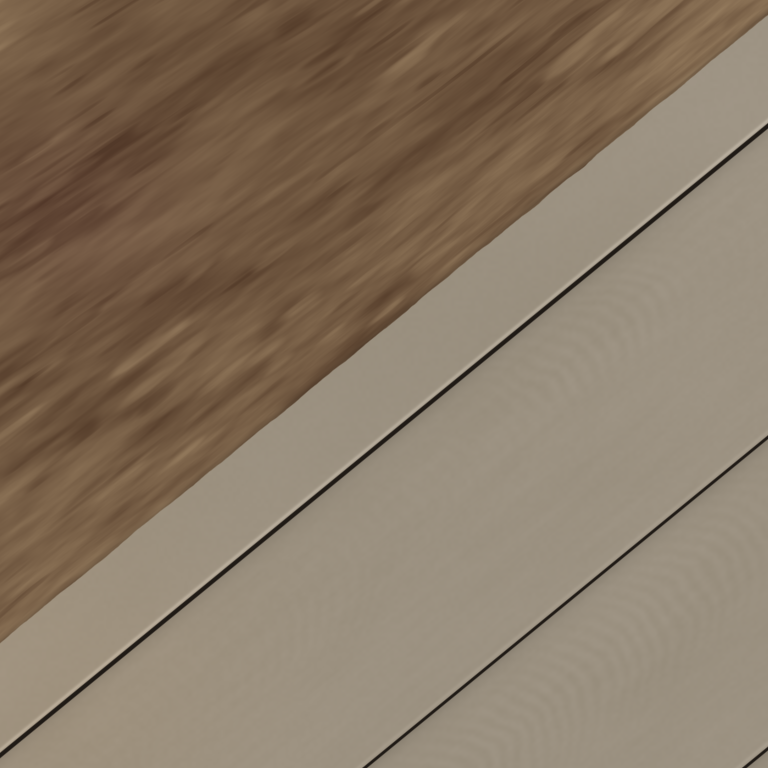
Reproduce this texture procedurally as a three.js fragment shader.

```glsl
// Weathered brown timber lying diagonally over pale grooved deck planks
#define GRAIN_DIR vec2(0.7733, 0.6341)
#define TIMBER_EDGE 0.1265
#define GROOVE_START 0.0125
#define PLANK_PITCH 0.3135
#define SOFT 0.0012
#define WOOD_DARK vec3(0.32, 0.225, 0.155)
#define WOOD_LIGHT vec3(0.63, 0.53, 0.405)
#define DECK_DARK vec3(0.565, 0.525, 0.455)
#define DECK_LIGHT vec3(0.635, 0.595, 0.535)
#define GROOVE_COLOR vec3(0.10, 0.08, 0.065)

varying vec2 vUv;

float hash(vec2 cell) {
  vec3 h = fract(vec3(cell.xyx) * 0.1031);
  h += dot(h, h.yzx + 33.33);
  return fract((h.x + h.y) * h.z);
}

float noise(vec2 p) {
  vec2 cell = floor(p);
  vec2 f = fract(p);
  f = f * f * (3.0 - 2.0 * f);
  float low = mix(hash(cell), hash(cell + vec2(1.0, 0.0)), f.x);
  float high = mix(hash(cell + vec2(0.0, 1.0)), hash(cell + vec2(1.0)), f.x);
  return mix(low, high, f.y);
}

float fbm(vec2 p) {
  float sum = 0.0;
  float gain = 0.53;
  for (int i = 0; i < 4; i++) {
    sum += gain * noise(p);
    p = p * 2.03 + 17.3;
    gain *= 0.5;
  }
  return sum;
}

float blob(vec2 p, vec2 center, vec2 size) {
  vec2 d = (p - center) / size;
  return exp(-dot(d, d));
}

// g.x runs along the grain, g.y across it
vec3 timber(vec2 uv, vec2 g) {
  float depth = g.y - TIMBER_EDGE;
  vec2 w = vec2(g.x, g.y + 0.28 * depth * g.x);
  w.y += 0.012 * (noise(w * vec2(5.0, 9.0)) - 0.5);

  float broad = fbm(w * vec2(3.0, 12.0) + 4.0);
  float streak = fbm(w * vec2(9.0, 60.0) + 21.0);
  float fiber = noise(w * vec2(24.0, 150.0) + 50.0);
  float nearEdge = exp(-depth * 6.0);
  float tone = 0.40 + 0.50 * (broad - 0.5) + 0.12 * (fiber - 0.5);
  tone += (0.35 + 0.45 * nearEdge) * (streak - 0.5);

  // Short pale flecks and dark pores
  float fleck = noise(w * vec2(13.0, 75.0) + 80.0);
  float patches = smoothstep(0.35, 0.65, noise(w * vec2(4.0, 11.0) + 9.0));
  tone += 0.20 * smoothstep(0.62, 0.92, fleck) * patches;
  tone -= 0.16 * smoothstep(0.72, 0.95, noise(w * vec2(11.0, 90.0) + 130.0));

  // Dark heartwood, bleached corner and edge band
  float heart = blob(uv, vec2(0.09, 0.72), vec2(0.16, 0.13));
  tone -= 0.18 * heart + 0.08 * blob(uv, vec2(0.40, 0.92), vec2(0.25, 0.07));
  tone += 0.22 * blob(uv, vec2(0.0, 0.95), vec2(0.13, 0.08));
  tone += 0.10 * exp(-pow((depth - 0.035) / 0.035, 2.0));
  vec3 color = mix(WOOD_DARK, WOOD_LIGHT, clamp(tone, 0.0, 1.0));
  color += heart * vec3(0.005, -0.005, 0.008);
  return color * (1.0 - 0.13 * exp(-max(depth, 0.0) / 0.004));
}

vec3 deck(vec2 uv, vec2 g) {
  float row = floor((g.y - GROOVE_START) / PLANK_PITCH);
  float across = g.y - GROOVE_START - row * PLANK_PITCH;
  float board = 1.0 - step(0.0, row);
  vec2 w = g + vec2(row * 3.7, 0.0);

  // Broad tint and fine fibres
  float tone = 0.60 + 0.35 * (fbm(w * vec2(3.0, 9.0)) - 0.5);
  tone += 0.22 * (fbm(w * vec2(14.0, 100.0) + 7.0) - 0.5) * board;
  tone += 0.10 * (noise(uv * 190.0) - 0.5);
  tone += 0.16 * blob(uv, vec2(1.0, 0.88), vec2(0.22, 0.15));
  tone -= 0.12 * blob(uv, vec2(0.57, 0.55), vec2(0.24, 0.15));

  // Faint arched growth rings along the upper side of each board
  float arch = (across - 0.23) / 0.075;
  float bend = g.x + 0.055 * arch * arch + 0.035 * fbm(w * vec2(7.0, 18.0));
  float rings = sin(bend * 270.0) * exp(-arch * arch * 1.4);
  float visible = smoothstep(0.38, 0.65, noise(w * vec2(4.0, 5.0) + 31.0));
  tone += 0.11 * rings * (0.25 + 0.75 * visible) * board;
  vec3 color = mix(DECK_DARK, DECK_LIGHT, clamp(tone, 0.0, 1.0));
  color += vec3(0.018, 0.005, -0.008) * blob(uv, vec2(0.05, 0.1), vec2(0.3));

  // Dark joints with a lit upper lip and soft lower shade
  float joint = across - PLANK_PITCH * step(0.5 * PLANK_PITCH, across);
  float first = step(-0.15, g.y - GROOVE_START);
  float halfWidth = mix(0.0019, 0.0027, first);
  color += mix(0.035, 0.10, first) * exp(-pow((joint - 0.0055) / 0.0025, 2.0));
  color *= 1.0 - 0.13 * exp(-abs(joint) / 0.009) * step(joint, 0.0);
  float gap = 1.0 - smoothstep(halfWidth - SOFT, halfWidth + SOFT, abs(joint));
  return mix(color, GROOVE_COLOR, gap * 0.95);
}

void main() {
  vec2 g = vec2(dot(vUv, GRAIN_DIR), dot(vUv, vec2(-GRAIN_DIR.y, GRAIN_DIR.x)));
  float ragged = 0.004 * (fbm(vec2(g.x * 35.0, 2.0)) - 0.5);
  float edge = g.y - TIMBER_EDGE + 0.003 * vUv.x + ragged;
  float cover = smoothstep(-SOFT, SOFT, edge);
  gl_FragColor = vec4(mix(deck(vUv, g), timber(vUv, g), cover), 1.0);
}
```
